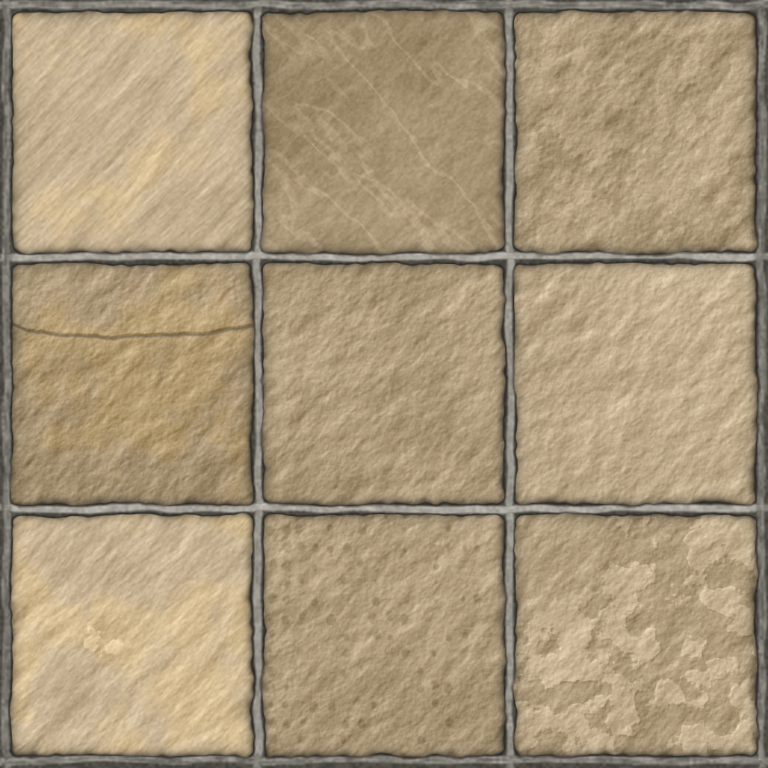
Reproduce this texture procedurally as a WebGL 1 fragment shader.

```glsl
precision highp float;
// Three by three weathered sandstone tiles set in grey mortar.
// Wobbly rounded boxes cut the tiles, fractal noise lit from the upper left
// gives the rough faces, and each tile has its own tone, grain and damage.

#define PITCH 0.3275      // tile spacing
#define HALF_TILE 0.1565  // half the width of a tile
#define CORNER 0.010      // corner radius
#define WOBBLE 0.006      // raggedness of the tile edges
#define RELIEF 0.72       // strength of the surface lighting
#define LIGHT_STEP 0.0020 // sampling distance of the lighting
#define STONE_DARK vec3(0.555, 0.480, 0.360)
#define STONE_PALE vec3(0.815, 0.738, 0.615)
#define CREVICE vec3(0.200, 0.180, 0.145)
#define MORTAR_DARK vec3(0.300, 0.290, 0.265)
#define MORTAR_PALE vec3(0.680, 0.665, 0.630)

uniform vec2 u_resolution;

// Tile tones: one column of tiles per line, from bottom to top
const mat3 TONES = mat3(0.88, 0.33, 0.86,
                        0.47, 0.48, 0.30,
                        0.60, 0.74, 0.49);

float hash(vec2 p) {
  vec3 h = fract(p.xyx * 0.1031);
  h += dot(h, h.yzx + 33.33);
  return fract((h.x + h.y) * h.z);
}

float noise(vec2 p) {
  vec2 i = floor(p), f = fract(p);
  f *= f * (3.0 - 2.0 * f);
  return mix(mix(hash(i), hash(i + vec2(1, 0)), f.x),
             mix(hash(i + vec2(0, 1)), hash(i + vec2(1, 1)), f.x), f.y);
}

float fbm(vec2 p) {
  float sum = 0.0, amp = 0.5;
  for (int i = 0; i < 5; i++) {
    sum += amp * noise(p);
    p = mat2(1.6, 1.2, -1.2, 1.6) * p + 7.3;
    amp *= 0.5;
  }
  return sum;
}

float isTile(vec2 id, float x, float y) {
  return step(distance(id, vec2(x, y)), 0.5);
}

// Where the surface has flaked off in plates
float flakeMask(vec2 uv, vec2 id) {
  float corner = isTile(id, 2.0, 0.0) * smoothstep(0.05, 0.13, distance(uv, vec2(0.70, 0.29)));
  float scar = isTile(id, 0.0, 0.0) * smoothstep(0.045, 0.015, distance(uv, vec2(0.137, 0.167)));
  return max(max(corner, scar), 0.45 * isTile(id, 2.0, 2.0));
}

float flakes(vec2 uv) {
  return smoothstep(0.44, 0.53, fbm(uv * 32.0 + 5.0));
}

// Scattered oval pits, densest toward the upper left of their tile
float pits(vec2 uv, vec2 id) {
  vec2 g = uv * vec2(52.0, 44.0), cell = floor(g);
  vec2 jitter = 0.35 + 0.3 * vec2(hash(cell), hash(cell + 31.0));
  float radius = 0.12 + 0.22 * hash(cell + 57.0);
  float chance = clamp(0.75 - 2.2 * (uv.x - 0.36) + 0.8 * (uv.y - 0.2), 0.08, 0.8);
  float shape = smoothstep(radius + 0.1, radius - 0.1, length(fract(g) - jitter));
  return shape * step(hash(cell + 83.0), chance) * isTile(id, 1.0, 0.0);
}

// Crack running across the left tile of the middle row
float crack(vec2 uv, vec2 id) {
  float level = 0.557 + 5.0 * pow(uv.x - 0.18, 2.0) * 0.12 + 0.016 * (fbm(vec2(uv.x * 22.0, 3.0)) - 0.3);
  return isTile(id, 0.0, 1.0) * smoothstep(0.0035, 0.0005, abs(uv.y - level));
}

float height(vec2 uv, vec2 id) {
  vec2 diagonal = vec2(uv.x + uv.y, uv.y - uv.x) * 0.707;
  float folds = isTile(id, 0.0, 2.0) + 0.6 * isTile(id, 0.0, 0.0);
  float h = fbm(diagonal * mix(vec2(32.0, 52.0), vec2(9.0, 40.0), folds) + id * 17.0);
  return h + 0.22 * flakes(uv) * flakeMask(uv, id) - 0.12 * pits(uv, id) - 0.22 * crack(uv, id);
}

vec3 stone(vec2 uv, vec2 id) {
  vec3 column = vec3(equal(vec3(0, 1, 2), vec3(id.x)));
  vec3 row = vec3(equal(vec3(0, 1, 2), vec3(id.y)));
  float stain = fbm(uv * 11.0 + id * 9.0) - 0.48;
  float tone = dot(row, TONES * column) + 0.55 * stain;
  vec2 slant = vec2(uv.x - uv.y, uv.x + uv.y);
  float vein = smoothstep(0.05, 0.0, abs(fbm(slant * vec2(5.0, 15.0) + 2.0) - 0.5));
  float smoothTile = isTile(id, 1.0, 2.0);
  tone += 0.24 * vein * smoothTile - 0.30 * pits(uv, id);
  tone += 0.35 * (flakes(uv) - 0.5) * flakeMask(uv, id);
  tone += 0.14 * isTile(id, 0.0, 1.0) * smoothstep(0.55, 0.58, uv.y);
  vec3 color = mix(STONE_DARK, STONE_PALE, tone);
  color += vec3(0.02, 0.0, -0.04) * smoothstep(0.0, 0.2, stain) * step(id.x, 0.5);
  float slope = height(uv + LIGHT_STEP * vec2(1, -1), id) - height(uv, id);
  color += RELIEF * (1.0 - 0.5 * smoothTile) * slope;
  color += 0.05 * (noise(uv * 260.0) - 0.5);
  return mix(color, CREVICE, 0.45 * crack(uv, id));
}

// Pale ridge of mortar between dark seams, dirtier along the outer border
vec3 mortar(vec2 uv, vec2 grid) {
  vec2 wander = vec2(noise(uv * 26.0), noise(uv * 26.0 + 40.0)) - 0.5;
  vec2 joint = (grid - floor(grid + 0.5)) * PITCH + WOBBLE * wander - vec2(0.0, 0.002);
  vec2 ridge = smoothstep(vec2(0.0075), vec2(0.0025), abs(joint));
  float pale = max(0.82 * ridge.x, ridge.y) * (0.72 + 0.5 * fbm(uv * 70.0));
  vec2 rim = abs(uv - 0.5);
  float border = smoothstep(0.480, 0.488, max(rim.x, rim.y));
  vec2 streak = rim.x > rim.y ? vec2(280.0, 70.0) : vec2(70.0, 280.0);
  pale *= 1.0 - border * (0.15 + 0.5 * noise(uv * streak));
  return mix(MORTAR_DARK, MORTAR_PALE, pale) + 0.10 * (noise(uv * 230.0) - 0.5);
}

void main() {
  vec2 uv = gl_FragCoord.xy / u_resolution;
  vec2 grid = (uv - 0.5) / PITCH + 1.5;
  vec2 id = clamp(floor(grid), 0.0, 2.0);

  // Signed distance to the ragged tile outline
  vec2 local = (grid - id - 0.5) * PITCH, seed = id * 13.0;
  local += WOBBLE * (vec2(noise(uv * 28.0 + seed), noise(uv * 28.0 + seed + 40.0)) - 0.5);
  local += 0.5 * WOBBLE * (vec2(noise(uv * 95.0 + seed), noise(uv * 95.0 + seed + 70.0)) - 0.5);
  vec2 a = abs(local) - HALF_TILE + CORNER;
  float d = length(max(a, 0.0)) + min(max(a.x, a.y), 0.0) - CORNER;

  // Worn rim, darker and nicked on the right and lower sides
  float shaded = smoothstep(0.135, 0.152, max(local.x, -local.y));
  float nick = 0.55 + 0.9 * noise(uv * 85.0);
  float rim = exp(min(d, 0.0) * 210.0) * mix(0.50, 0.85, shaded) * nick;
  vec3 face = mix(stone(uv, id), CREVICE, clamp(rim, 0.0, 0.95));

  float edge = max(0.0012, 0.75 / u_resolution.y);
  vec3 seam = mortar(uv, grid) * mix(0.6, 1.0, smoothstep(0.0, 0.004, d));
  gl_FragColor = vec4(mix(face, seam, smoothstep(-edge, edge, d)), 1.0);
}
```
